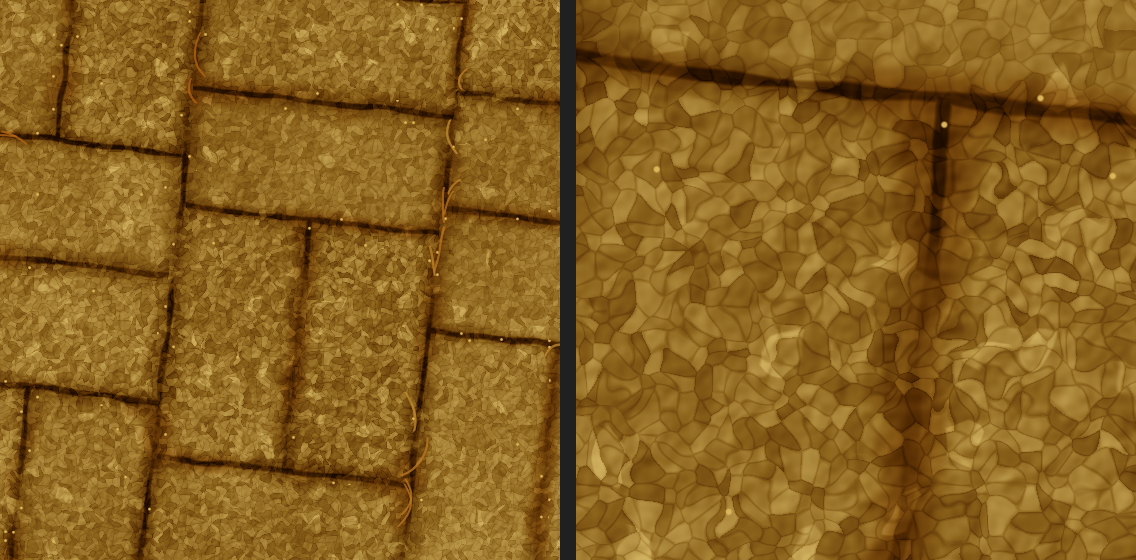
Left, the full canvas; right, a detail of the centre.
Write a Shadertoy shader that draws this texture.

```glsl
// Weathered basket-weave pavers: turned columns of square tiles, each split into
// two bricks whose direction alternates. Grain is cellular chips plus embossed
// noise; joints get soft grime, thin cracks, rust, crumbs and dry needles.

const float TURN = 0.112;                        // rotation of the paving
const vec2 ORIGIN = vec2(0.323, 0.367);          // corner of tile (0,0), y down
const vec2 PITCH = vec2(0.465, 0.432);           // tile size
const float ROW_STRETCH = -0.042;                // rows grow slightly downwards
const vec2 COLUMN_DRIFT = vec2(-0.197, -0.410);  // linear, quadratic row shift
const float CHIP_DENSITY = 88.0;
const float STONE_DENSITY = 44.0;
const float CRACK_WIDTH = 0.0022;
const int NEEDLES = 20;
const float NEEDLE_WIDTH = 0.0009;

const vec3 SOIL = vec3(0.11, 0.04, 0.00);
const vec3 DEEP = vec3(0.34, 0.18, 0.01);
const vec3 OCHRE = vec3(0.54, 0.38, 0.10);
const vec3 PALE = vec3(0.75, 0.62, 0.31);
const vec3 RUST = vec3(0.50, 0.24, 0.01);
const vec3 STRAW = vec3(0.78, 0.57, 0.20);
const vec3 ORANGE = vec3(0.70, 0.34, 0.03);

vec2 hash2(vec2 p) {
    vec3 q = fract(p.xyx * vec3(0.1031, 0.1030, 0.0973));
    q += dot(q, q.yzx + 33.33);
    return fract((q.xx + q.yz) * q.zy);
}

float noise(vec2 p) {
    vec2 i = floor(p), f = fract(p);
    f = f * f * (3.0 - 2.0 * f);
    return mix(mix(hash2(i).x, hash2(i + vec2(1, 0)).x, f.x),
               mix(hash2(i + vec2(0, 1)).x, hash2(i + vec2(1, 1)).x, f.x), f.y);
}

float grain(vec2 p) {
    return noise(p * 95.0) + 0.6 * noise(p * 190.0 + 5.0);
}

// x: random value of the nearest cell, y: distance to the cell border
vec2 chips(vec2 p) {
    vec2 cell = floor(p);
    float nearest = 9.0, second = 9.0, value = 0.0;
    for (int j = -1; j <= 1; j++)
    for (int i = -1; i <= 1; i++) {
        vec2 c = cell + vec2(i, j);
        float d = length(c + hash2(c) - p);
        if (d < nearest) {
            second = nearest;
            nearest = d;
            value = hash2(c + 71.0).y;
        } else second = min(second, d);
    }
    return vec2(value, second - nearest);
}

float columnShift(float column) {
    return dot(COLUMN_DRIFT, vec2(column, column * column));
}

vec3 toneRamp(float t) {
    vec3 c = mix(SOIL, DEEP, clamp(t / 0.3, 0.0, 1.0));
    c = mix(c, OCHRE, clamp((t - 0.3) / 0.3, 0.0, 1.0));
    return mix(c, PALE, clamp((t - 0.6) / 0.3, 0.0, 1.3));
}

void mainImage(out vec4 fragColor, in vec2 fragCoord) {
    float px = 1.0 / iResolution.y;
    vec2 p = fragCoord * px;

    // Paving frame, with slightly uneven edges
    vec2 wobble = vec2(noise(p * 22.0), noise(p * 22.0 + 40.0)) - 0.5;
    vec2 d = vec2(p.x, 1.0 - p.y) - ORIGIN + 0.008 * wobble;
    float c = cos(TURN), s = sin(TURN);
    vec2 g = vec2(c * d.x + s * d.y, c * d.y - s * d.x) / PITCH;
    g.y += ROW_STRETCH * g.y * g.y;

    // Tile, brick and distances to upright and level joints
    float column = floor(g.x);
    vec2 shifted = vec2(g.x, g.y - columnShift(column));
    vec2 tile = floor(shifted), f = fract(shifted);
    bool upright = mod(tile.x + tile.y, 2.0) < 0.5;
    vec2 count = upright ? vec2(2, 1) : vec2(1, 2);
    vec2 part = floor(f * count), b = fract(f * count);
    vec2 brick = hash2(tile * 2.0 + part + 31.0);
    vec2 edge = min(b, 1.0 - b) / count * PITCH;

    // Chipped, embossed brick surface
    vec2 curl = vec2(noise(p * 60.0), noise(p * 60.0 + 9.0));
    vec2 chip = chips(p * CHIP_DENSITY + 1.3 * curl);
    vec2 stone = chips(p * STONE_DENSITY + 0.6 * curl + 17.0);
    vec2 lightStep = vec2(-0.0016, 0.0018);
    float relief = grain(p - lightStep) - grain(p + lightStep);
    float contrast = mix(0.75, 1.25, brick.y);
    float tone = 0.69 + 0.07 * (brick.x - 0.5) + 0.12 * (noise(p * 7.0) - 0.5);
    tone += contrast * (0.23 * (chip.x - 0.5) + 0.13 * relief);
    tone -= 0.10 * contrast * (1.0 - smoothstep(0.0, 0.22, chip.y));
    tone += 0.16 * step(0.93, stone.x) * smoothstep(0.05, 0.2, stone.y);

    // Soft grime: broad beside upright joints, tighter along level ones
    float patchy = noise(p * 6.0 + 3.0);
    vec2 spread = vec2(mix(0.026, 0.052, patchy), mix(0.016, 0.042, noise(p * 5.0 + 60.0)));
    vec2 grime = 1.0 - smoothstep(vec2(0.0), spread, edge + 0.006 * (curl - 0.5));
    float dirt = 1.0 - (1.0 - 0.85 * grime.x) * (1.0 - 0.8 * grime.y);
    tone -= 0.29 * dirt;

    // Thin cracks, mostly open on level joints
    vec2 width = CRACK_WIDTH * (0.4 + 1.3 * vec2(noise(p * 30.0), noise(p * 26.0 + 8.0)));
    vec2 crack = 1.0 - smoothstep(width, width + px + 0.0025, edge);
    vec2 open = vec2(mix(0.15, 0.85, smoothstep(0.35, 0.7, noise(p * 9.0 + 50.0))),
                     mix(0.45, 1.0, noise(p * 11.0 + 20.0)));
    tone -= 0.40 * max(crack.x * open.x, crack.y * open.y);

    vec3 color = toneRamp(tone);
    float rusty = dirt * smoothstep(0.4, 0.8, noise(p * 13.0 + 90.0));
    color = mix(color, RUST * (0.4 + tone), 0.45 * rusty);

    // Pale crumbs caught in the joints, rare ones on the bricks
    vec2 crumbCell = floor(p * 70.0), rnd = hash2(crumbCell + 200.0);
    float crumb = length(fract(p * 70.0) - 0.3 - 0.4 * rnd) / 70.0;
    float present = step(mix(0.995, 0.94, smoothstep(0.1, 0.6, dirt)), rnd.x);
    color = mix(color, PALE * 1.15, present * (1.0 - smoothstep(0.001, 0.002 + px, crumb)));

    // Curved dry needles lying near the joints
    for (int i = 0; i < NEEDLES; i++) {
        vec2 h = hash2(vec2(i, 7)), k = hash2(vec2(i, 19));
        bool along = i % 3 != 0;
        float lane = floor(h.x * 3.0) - 1.0;
        vec2 center = along ? vec2(floor(h.x * 2.0) + 0.06 * (k.y - 0.5), mix(-0.9, 1.2, h.y))
                            : vec2(lane + k.x, floor(h.y * 3.0) - 1.0 + columnShift(lane));
        float angle = (along ? 1.57 : 0.0) + 1.3 * (k.y - 0.5);
        vec2 q = (g - center) * PITCH;
        q = vec2(cos(angle) * q.x + sin(angle) * q.y, cos(angle) * q.y - sin(angle) * q.x);
        float reach = mix(0.012, 0.042, k.x);
        q.y -= (h.y - 0.5) * q.x * q.x / reach;
        float dist = length(vec2(max(abs(q.x) - reach, 0.0), q.y));
        float cover = 1.0 - smoothstep(NEEDLE_WIDTH, NEEDLE_WIDTH + 1.2 * px, dist);
        color = mix(color, mix(ORANGE, STRAW, h.x), 0.75 * cover);
    }
    fragColor = vec4(clamp(color, 0.0, 1.0), 1.0);
}
```
